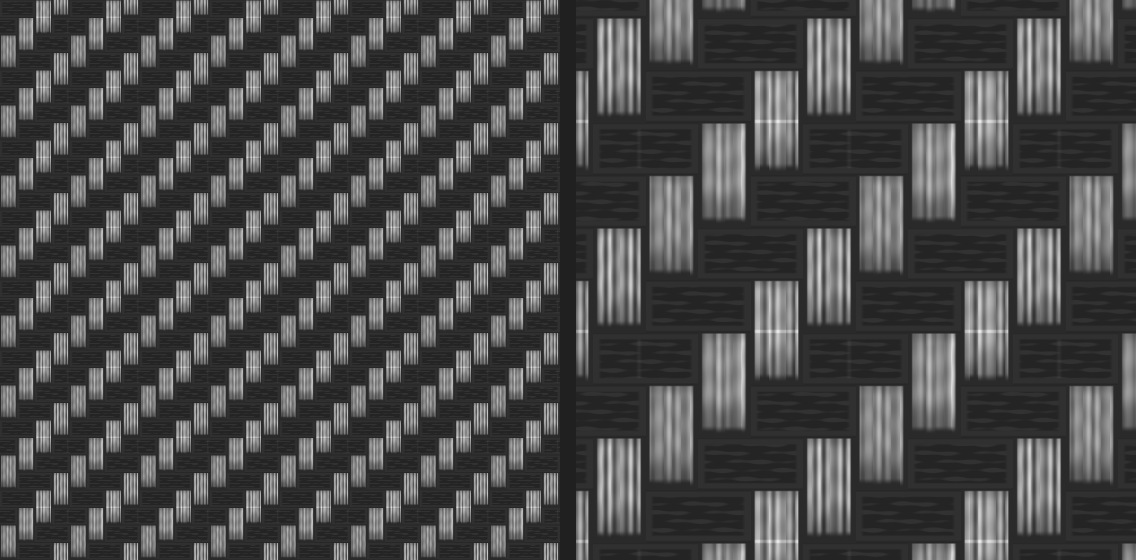
Left: the whole. Right: its middle third, enlarged.
Give the GLSL for this texture, as a Shadertoy shader.

```glsl
float hash(vec2 p) {
    return fract(sin(dot(p, vec2(127.1, 311.7))) * 4375.85);
}

// Soft-edged interval from lo to hi.
float band(float x, float lo, float hi, float soft) {
    return smoothstep(lo - soft, lo + soft, x)
         * (1.0 - smoothstep(hi - soft, hi + soft, x));
}

// Dark horizontal yarn: along runs 0..1 left to right, across 0..1 upward.
float weftShade(float along, float across, float row, float soft) {
    float kind = mod(row, 4.0);
    float body = band(along, 0.06, 0.93, soft) * band(across, 0.13, 0.87, soft);
    float streak = sin(38.0 * across + 1.7 * kind)
                 + 0.6 * sin(9.0 * along + 17.0 * across + kind)
                 + 0.4 * sin(23.0 * along - 11.0 * across);
    float shade = mix(0.142, 0.195, smoothstep(0.1, 1.2, streak));
    if (kind == 2.0) shade += 0.045 * band(along, 0.42, 0.45, soft);
    float ground = 0.187 - 0.035 * (1.0 - band(across, 0.03, 0.97, soft));
    return mix(ground, shade, body);
}

// Pale vertical yarn: along runs 0..1 downward; returns shade and coverage.
vec2 warpShade(float across, float along, float column, float soft) {
    float kind = mod(column, 4.0);
    float strand = hash(vec2(floor(across * 6.0), kind + 3.0));
    float contrast = kind == 3.0 ? 0.17 : kind == 2.0 ? 0.13 : 0.09;
    float fibre = sin(33.0 * across + 1.3 * kind + 0.4 * sin(column))
                + 0.45 * sin(46.0 * across + 2.1 * kind);
    float shade = 0.56 + contrast * fibre + 0.12 * (strand - 0.5);
    shade += 0.03 * sin(19.0 * along + 12.0 * strand);

    // Glints on the edge and across the middle of some columns
    if (kind == 1.0) shade += 0.28 * band(across, 0.81, 0.88, soft);
    if (kind == 2.0) shade += 0.16 * band(along, 0.475, 0.505, 0.5 * soft);

    // Shading where the yarn dips under, with ragged lower ends
    shade *= 1.0 - 0.36 * smoothstep(0.55, 0.95, along);
    shade *= 0.8 + 0.2 * smoothstep(0.0, 0.12, along);
    float cover = band(across, 0.07, 0.9, soft)
                * smoothstep(0.0, soft, along)
                * (1.0 - smoothstep(0.88, 0.94 + 0.04 * strand, along));
    return vec2(shade, cover);
}

void mainImage(out vec4 fragColor, in vec2 fragCoord) {
    vec2 p = 32.0 * fragCoord / iResolution.xy;
    vec2 cell = floor(p), f = fract(p);
    float soft = max(16.0 / iResolution.y, 0.02);

    // Two-over, two-under twill: eight repeats each way
    float phase = mod(cell.x - cell.y + 1.0, 4.0);
    float shade;
    if (phase < 2.0) {
        vec2 warp = warpShade(f.x, 0.5 * (phase + 1.0 - f.y), cell.x, soft);
        shade = mix(0.165, warp.x, warp.y);
    } else {
        shade = weftShade(0.5 * (phase - 2.0 + f.x), f.y, cell.y, soft);
    }
    fragColor = vec4(vec3(clamp(shade, 0.0, 1.0)), 1.0);
}
```
